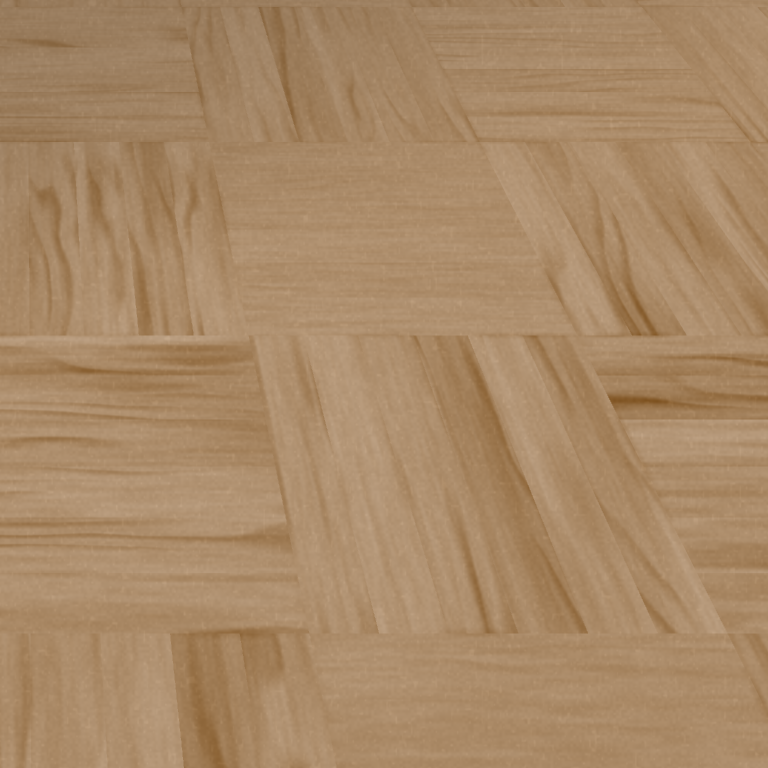
Write a Shadertoy shader that draws this texture.

```glsl
float hash(vec2 p) {
    vec3 q = fract(vec3(p.xyx) * 0.1031);
    q += dot(q, q.yzx + 33.33);
    return fract((q.x + q.y) * q.z);
}

float noise(vec2 p) {
    vec2 i = floor(p), f = fract(p);
    f = f * f * (3.0 - 2.0 * f);
    return mix(mix(hash(i), hash(i + vec2(1, 0)), f.x),
               mix(hash(i + vec2(0, 1)), hash(i + vec2(1, 1)), f.x), f.y);
}

// Darkness of the oak figure; slat.x runs along the fibre, slat.y from 0 to 1 across
float oakGrain(vec2 slat, vec2 id, float figure) {
    float tone = hash(id + 3.7) - 0.5;
    float bold = figure * mix(0.4, 1.0, hash(id + 19.3));
    vec2 q = slat + 40.0 * vec2(hash(id), hash(id + 7.1));

    // Growth rings: nested contours, broken into separate strokes
    float ring = fract(2.0 * slat.y + 3.6 * noise(q * vec2(1.1, 1.0))
                       + 0.45 * noise(q * vec2(6.0, 3.0)));
    ring = smoothstep(0.35, 0.8, ring) * smoothstep(1.0, 0.8, ring);
    ring *= smoothstep(0.35, 0.8, noise(q * vec2(2.6, 1.9) + 11.0));

    // Broad stains, narrow dark streaks and fine pores drawn out along the fibre
    float stain = smoothstep(0.4, 0.9, noise(q * vec2(1.2, 1.7) + 23.0));
    float streak = smoothstep(0.55, 0.95, noise(q * vec2(2.2, 5.0) + 37.0));
    float pores = noise(q * vec2(5.0, 11.0)) * 0.5 + noise(q * vec2(13.0, 17.0)) * 0.5;

    return 0.24 + 0.24 * tone * mix(0.35, 1.0, figure) + 0.26 * (pores - 0.5)
         + bold * (0.62 * ring + 0.38 * stain + 0.32 * streak - 0.1);
}

vec3 parquet(vec2 p) {
    // Floor plane in perspective: one unit per square tile
    float top = 1.0 - p.y;
    float depth = top + 0.99;
    vec2 ground = vec2(((p.x - 0.0326) / depth - 0.204) / 0.3,
                       (1.0 / depth - 0.551) / 0.15);
    vec2 tile = floor(ground), local = fract(ground);

    // Basket weave: the slats turn a quarter in every other tile
    bool upright = mod(tile.x + tile.y, 2.0) < 0.5;
    vec2 fibre = upright ? local.yx : local;
    float across = fibre.y * 6.0;
    float slat = floor(across);
    vec2 id = tile * vec2(17.0, 31.0) + slat * vec2(5.3, 2.9) + 90.0;

    // Level tiles of the middle column are plain, the rest strongly figured
    float figure = !upright && tile.x == 0.0 ? 0.2 : 1.0;
    float dark = oakGrain(vec2(fibre.x, across - slat), id, figure);

    // Worn seams, only here and there between slats and between tiles
    float slatGap = min(fract(across), 1.0 - fract(across)) / 6.0;
    vec2 border = min(local, 1.0 - local);
    float wear = smoothstep(0.35, 0.9, noise(ground * 5.0 + 60.0));
    dark += 0.12 * figure * wear * (1.0 - smoothstep(0.0, 0.016, slatGap));
    dark += 0.2 * wear * (1.0 - smoothstep(0.0, 0.02, min(border.x, border.y)));

    // The figure pales with distance
    dark = mix(0.28, dark, mix(0.5, 1.0, smoothstep(0.0, 0.5, top)));
    vec3 color = mix(vec3(0.722, 0.609, 0.491), vec3(0.545, 0.385, 0.205), dark);

    // Small light flecks, fine tooth and a dim far corner
    color += 0.03 * smoothstep(0.75, 1.0, noise(p * vec2(250.0, 170.0)));
    color += 0.03 * (noise(p * 270.0 + 30.0) - 0.5);
    return color * mix(0.89, 1.0, smoothstep(0.0, 0.5, top + 0.35 * p.x));
}

void mainImage(out vec4 fragColor, in vec2 fragCoord) {
    // Four samples per pixel soften every edge
    vec3 sum = vec3(0.0);
    for (int i = 0; i < 4; i++) {
        vec2 offset = vec2(i % 2, i / 2) * 0.7 - 0.35;
        sum += parquet((fragCoord + offset) / iResolution.xy);
    }
    fragColor = vec4(sum / 4.0, 1.0);
}
```
